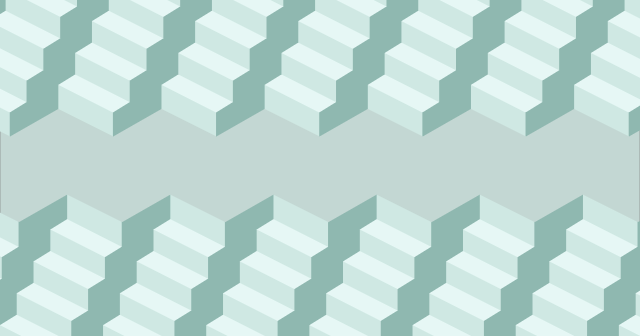
Give the GLSL for this pattern, as a Shadertoy shader.

```glsl
// Two tiers of pale isometric staircases split by a flat zigzag-edged band.

// One unit is the horizontal spacing of the staircases; y points down.
const vec2 CANVAS = vec2(6.204, 3.263);
const vec2 STEP = vec2(0.163, 0.3095);  // shift from one step to the next
const float TREAD_RISE = 0.101;         // vertical part of a tread's depth
const float STAIR_WIDTH = 0.529;
const float SLOPE = 0.508;              // tilt of the step edges

const vec3 TREAD = vec3(0.90, 0.97, 0.96);
const vec3 RISER = vec3(0.81, 0.91, 0.89);
const vec3 SHADE = vec3(0.56, 0.72, 0.69);
const vec3 BAND = vec3(0.765, 0.843, 0.827);
const vec3 MARGIN = vec3(0.62, 0.66, 0.65);

// Coverage of a signed distance, positive inside.
float coverage(float d, float px) {
    return clamp(d / px + 0.5, 0.0, 1.0);
}

// Skewed triangle wave: descends over `run`, climbs over the rest.
float zigzag(float x, float run, float height) {
    float t = fract(x);
    return height * min(t / run, (1.0 - t) / (1.0 - run));
}

// Repeated staircases; q is relative to a tread's front left corner.
// Levels outside `levels` prolong the last riser.
vec3 stairs(vec2 q, vec2 levels, float px) {
    // Pick the column along the climbing direction
    q.x -= floor(q.x + q.y * STEP.x / STEP.y + 0.1);

    // Height measured in steps, across the slanted edges
    float pitch = STEP.y + SLOPE * STEP.x;
    float treadShare = (TREAD_RISE + SLOPE * STEP.x) / pitch;
    float level = clamp((SLOPE * q.x - q.y) / pitch, levels.x, levels.y);
    float phase = fract(level);

    // Tread and riser stripes
    float middle = 0.5 * treadShare;
    float stripe = middle - abs(fract(phase - middle + 0.5) - 0.5);
    float treadDist = stripe * pitch / sqrt(1.0 + SLOPE * SLOPE);
    vec3 face = mix(RISER, TREAD, coverage(treadDist, px));

    // Stepped outline against the shaded sides
    float left = STEP.x * (floor(level) + min(phase / treadShare, 1.0));
    float inside = min(q.x - left, left + STAIR_WIDTH - q.x);
    return mix(SHADE, face, coverage(inside, px));
}

void mainImage(out vec4 fragColor, in vec2 fragCoord) {
    vec2 uv = fragCoord / iResolution.xy;
    vec2 p = vec2(uv.x, 1.0 - uv.y) * CANVAS;
    float px = CANVAS.x / iResolution.x;

    // Middle band with hairline margins at both ends
    float sideGap = min(p.x, CANVAS.x - p.x);
    vec3 color = mix(MARGIN, BAND, coverage(sideGap - 0.006, px));

    // Zigzag borders of the two tiers
    float upperEdge = 1.058 + zigzag(p.x - 0.5654, 0.533, 0.267);
    float lowerEdge = 1.890 + zigzag(p.x - 0.6510, 0.533, 0.267);
    float lean = 0.88;

    vec3 upper = stairs(p - vec2(0.5654, 0.824), vec2(-0.4, 100.0), px);
    vec3 lower = stairs(p - vec2(0.4880, 2.229), vec2(-100.0, 0.8), px);
    color = mix(color, upper, coverage((upperEdge - p.y) * lean, px));
    color = mix(color, lower, coverage((p.y - lowerEdge) * lean, px));

    fragColor = vec4(color, 1.0);
}
```
